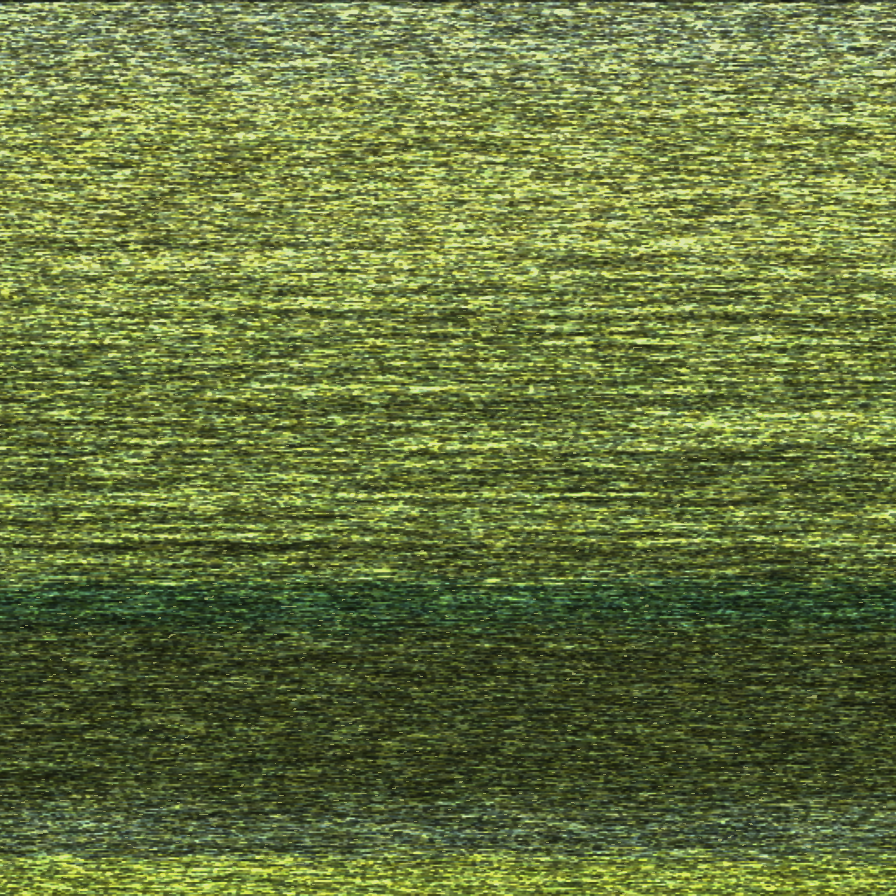
This texture is drawn by a Shadertoy shader. Its source:

```glsl
// Grassy field of fine horizontal dashes, banded from pale to dark green.

float hash(vec2 p) {
    vec3 q = fract(vec3(p.xyx) * 0.1031);
    q += dot(q, q.yzx + 33.33);
    return fract((q.x + q.y) * q.z);
}

// One row of dashes: sharpened 1D noise, shifted at random per row
float dashRow(float x, float row, float seed) {
    x += hash(vec2(row, seed + 7.0)) * 40.0;
    float cell = floor(x);
    float edge = smoothstep(0.2, 0.8, x - cell);
    vec2 key = vec2(cell + seed * 17.0, row + seed * 3.0);
    return mix(hash(key), hash(key + vec2(1.0, 0.0)), edge);
}

// Stacked rows blended vertically, centred on zero
float dashes(vec2 uv, float columns, float rows, float seed) {
    float y = uv.y * rows - 0.5;
    float row = floor(y);
    float x = uv.x * columns;
    float lower = dashRow(x, row, seed);
    float upper = dashRow(x, row + 1.0, seed);
    return mix(lower, upper, smoothstep(0.0, 1.0, y - row)) - 0.5;
}

// Mean colour at a given depth below the top edge
vec3 fieldColor(float depth) {
    vec3 c = vec3(0.51, 0.57, 0.39);
    c = mix(c, vec3(0.51, 0.56, 0.29), smoothstep(0.03, 0.16, depth));
    c = mix(c, vec3(0.40, 0.46, 0.23), smoothstep(0.24, 0.42, depth));
    c = mix(c, vec3(0.37, 0.43, 0.21), smoothstep(0.45, 0.58, depth));
    c = mix(c, vec3(0.17, 0.26, 0.15), smoothstep(0.63, 0.665, depth));
    c = mix(c, vec3(0.22, 0.26, 0.13), smoothstep(0.68, 0.72, depth));
    c = mix(c, vec3(0.31, 0.37, 0.24), smoothstep(0.87, 0.93, depth));
    return mix(c, vec3(0.50, 0.58, 0.23), smoothstep(0.945, 0.97, depth));
}

void mainImage(out vec4 fragColor, in vec2 fragCoord) {
    vec2 uv = fragCoord / iResolution.xy;

    // Ragged band borders
    float depth = 1.0 - uv.y + 0.03 * dashes(uv, 40.0, 512.0, 1.0);
    vec3 color = fieldColor(depth);

    // Long streaks are strongest across the middle
    float middle = smoothstep(0.15, 0.45, depth) * (1.0 - smoothstep(0.62, 0.68, depth));
    float tone = dashes(uv, 2.5, 200.0, 2.0) * (0.25 + 0.6 * middle);
    tone += dashes(uv, 16.0, 320.0, 3.0) * 0.55;
    tone += dashes(uv, 65.0, 512.0, 4.0) * 0.85;
    tone += dashes(uv, 210.0, 512.0, 5.0) * 1.05;
    color *= exp(tone);

    // Hue varies from cool green to yellow, and from grey to saturated
    float warmth = dashes(uv, 50.0, 512.0, 6.0);
    float greyness = dashes(uv, 110.0, 512.0, 7.0);
    color *= 1.0 + vec3(0.22, 0.03, -0.2) * warmth;
    color.b *= 1.0 + 0.6 * greyness;

    // Sparse pale yellow glints
    float glint = smoothstep(0.43, 0.48, dashes(uv, 150.0, 512.0, 8.0));
    color = mix(color, vec3(0.76, 0.79, 0.47), 0.65 * glint);

    // Soft highlight limit and dark top rim
    color = min(color, vec3(0.86, 0.90, 0.68));
    color *= mix(0.4, 1.0, smoothstep(0.001, 0.004, 1.0 - uv.y));
    fragColor = vec4(color, 1.0);
}
```
